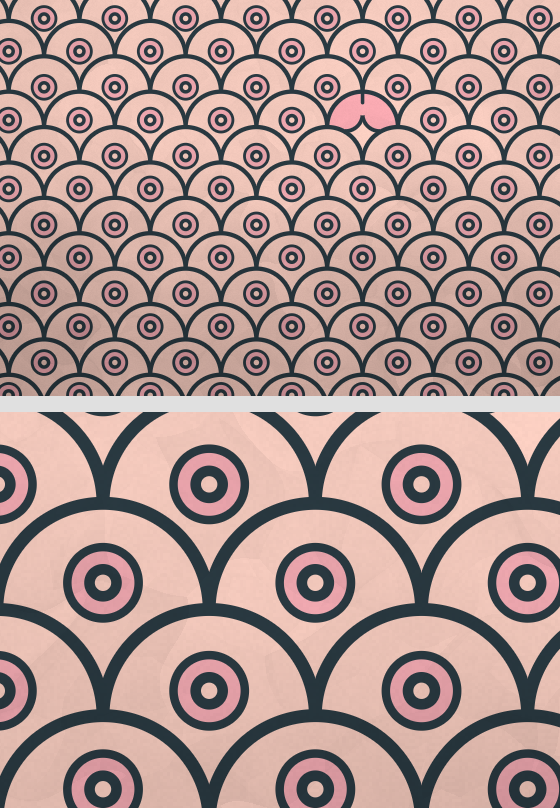
Top: the whole. Bottom: its middle third, enlarged.
This pattern is drawn by a Shadertoy shader. Its source:

```glsl
#define SCALES_HIGH 11.19
#define ORIGIN vec2(0.245, 1.59)
#define STROKE 0.061
#define RING vec2(0.336, 0.040)
#define CORE vec2(0.127, 0.050)
#define ODD_SCALE vec2(10.0, 2.0)
#define SKIN vec3(0.945, 0.78, 0.73)
#define PINK vec3(0.92, 0.645, 0.675)
#define INK vec3(0.16, 0.22, 0.25)
#define WEAR 0.085

// Coverage of the region where the signed distance is negative
float fill(float d) {
    return clamp(0.5 - d * iResolution.y / SCALES_HIGH, 0.0, 1.0);
}

vec2 hash2(vec2 p) {
    return fract(sin(vec2(dot(p, vec2(127.1, 311.7)), dot(p, vec2(269.5, 183.3)))) * 43758.5);
}

// Cellular facets, each tilted at random, with patchy lines along their borders
float facets(vec2 p) {
    vec2 cell = floor(p);
    float nearest = 9.0, second = 9.0, tilt = 0.0;
    for (int j = -1; j <= 1; j++)
    for (int i = -1; i <= 1; i++) {
        vec2 o = vec2(i, j);
        vec2 h = hash2(cell + o);
        vec2 r = o + h - fract(p);
        float d = length(r);
        if (d < nearest) {
            second = nearest;
            nearest = d;
            tilt = dot(r, hash2(cell + o + 17.0) - 0.5);
        } else second = min(second, d);
    }
    float patches = smoothstep(0.1, 0.9, sin(p.x * 1.7 + 2.0 * sin(p.y)) * sin(p.y * 1.3 + 1.0));
    return tilt - 0.25 * patches * smoothstep(0.07, 0.0, second - nearest);
}

float crumple(vec2 p) {
    p += 0.25 * sin(p.yx * 1.9 + 1.3) + 0.08 * sin(p.yx * 5.3);
    float sum = 0.0, amp = 1.0;
    for (int i = 0; i < 3; i++) {
        sum += amp * facets(p * 0.55);
        p = mat2(1.5, 1.1, -1.3, 1.7) * p + 5.3;
        amp *= 0.6;
    }
    return sum;
}

// Two concentric outlined discs
vec3 paintRings(vec3 col, vec2 p) {
    float d = length(p);
    col = mix(col, INK, fill(d - RING.x - RING.y));
    col = mix(col, PINK, fill(d - RING.x + RING.y));
    col = mix(col, INK, fill(d - CORE.x - CORE.y));
    return mix(col, SKIN, fill(d - CORE.x + CORE.y));
}

// Two pink lobes with a cleft above and a notch below
vec3 paintLobes(vec2 p) {
    p.x = abs(p.x);
    float lobe = length(p - vec2(0.485, -0.37)) - 0.485;
    float notch = max(max(lobe * -1.0, -0.37 - p.y), p.x - 0.485);
    vec3 col = mix(PINK * vec3(1.03, 1.0, 1.0), SKIN * 1.03, fill(notch));
    float edge = max(max(abs(lobe) - 0.055, -0.33 - p.y), p.x - 0.5);
    float cleft = length(vec2(p.x, max(p.y + 0.69, 0.0))) - 0.05;
    return mix(col, INK, fill(min(edge, cleft)));
}

void mainImage(out vec4 fragColor, in vec2 fragCoord) {
    // One unit is the scale radius, y runs down from the top
    vec2 sheet = vec2(fragCoord.x, iResolution.y - fragCoord.y) * SCALES_HIGH / iResolution.y;
    vec2 p = sheet - ORIGIN;
    vec3 col = SKIN;

    // Staggered rows, each lower row overlapping the one above
    for (int i = -1; i <= 2; i++) {
        float row = floor(p.y) + float(i);
        float parity = mod(row, 2.0);
        vec2 center = vec2(2.0 * floor((p.x - parity) * 0.5 + 0.5) + parity, row);
        vec2 local = p - center;
        float d = length(local) - 1.0;
        float rise = 0.14 - 0.045 * parity + 0.0278 * row;
        bool odd = distance(center, ODD_SCALE) < 0.5;
        vec3 face = odd ? paintLobes(local) : paintRings(SKIN, local + vec2(0.0, rise));
        col = mix(col, INK, fill(d - STROKE));
        col = mix(col, face, fill(d + STROKE));
    }

    // Light falling off toward the bottom and left, over creased paper
    vec2 uv = fragCoord / iResolution.xy;
    float light = 1.01 - 0.18 * smoothstep(0.7, 0.05, uv.y) - 0.06 * smoothstep(0.3, 0.0, uv.x);
    light -= 0.03 * smoothstep(0.8, 1.0, uv.x);
    light += 0.015 * sin(sheet.x * 0.7 + sin(sheet.y * 0.9)) * sin(sheet.y * 0.6 + 0.5);
    light += WEAR * mix(1.1, 0.7, uv.y) * crumple(sheet);
    light += 0.02 * (hash2(floor(sheet * 32.0)).x - 0.5);
    fragColor = vec4(clamp(col * light, 0.0, 1.0), 1.0);
}
```
